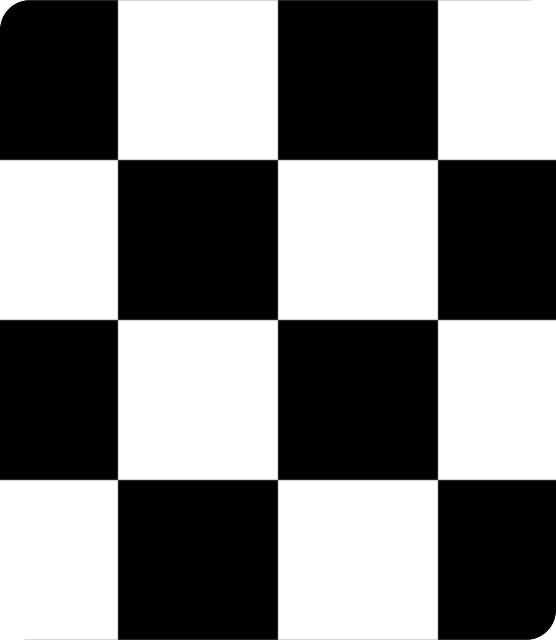
Reproduce this pattern procedurally as a WebGL 1 fragment shader.

```glsl
precision highp float;
// A black and white checkerboard, four square rows tall and centred, so the
// outer columns are cropped at the sides; its corners are rounded on white.
// Each axis gives a soft -1/+1 stripe, and their product sets the cell colour.

uniform vec2 u_resolution;

const float ROWS = 4.0;
const float CORNER_RADIUS = 0.047; // in canvas heights
const vec3 DARK = vec3(0.0);
const vec3 LIGHT = vec3(1.0);

// Signed distance to the nearest stripe edge, positive in even stripes.
float stripeDistance(float x) {
  float toEdge = 0.5 - abs(fract(x) - 0.5);
  float parity = mod(floor(x), 2.0);
  return toEdge * (1.0 - 2.0 * parity);
}

// Stripe sign from -1 to +1 with a soft edge.
float softStripe(float x, float softness) {
  return 2.0 * smoothstep(-softness, softness, stripeDistance(x)) - 1.0;
}

// Checker coverage: 0 in dark cells, 1 in light cells.
float checker(vec2 cell, float softness) {
  return 0.5 + 0.5 * softStripe(cell.x, softness) * softStripe(cell.y, softness);
}

// Signed distance to a rounded box, negative inside.
float roundedBox(vec2 p, vec2 halfSize, float radius) {
  vec2 q = abs(p) - halfSize + radius;
  return length(max(q, 0.0)) + min(max(q.x, q.y), 0.0) - radius;
}

void main() {
  // Centred coordinates, one unit per canvas height
  vec2 p = (gl_FragCoord.xy - 0.5 * u_resolution) / u_resolution.y;
  vec2 halfSize = 0.5 * u_resolution / u_resolution.y;
  float pixel = 1.0 / u_resolution.y;

  // Board
  vec3 color = mix(DARK, LIGHT, checker(p * ROWS, pixel * ROWS));

  // Rounded outer corners
  float boardEdge = roundedBox(p, halfSize, CORNER_RADIUS);
  float outside = smoothstep(-0.5 * pixel, 0.5 * pixel, boardEdge);
  color = mix(color, LIGHT, outside);

  gl_FragColor = vec4(color, 1.0);
}
```
